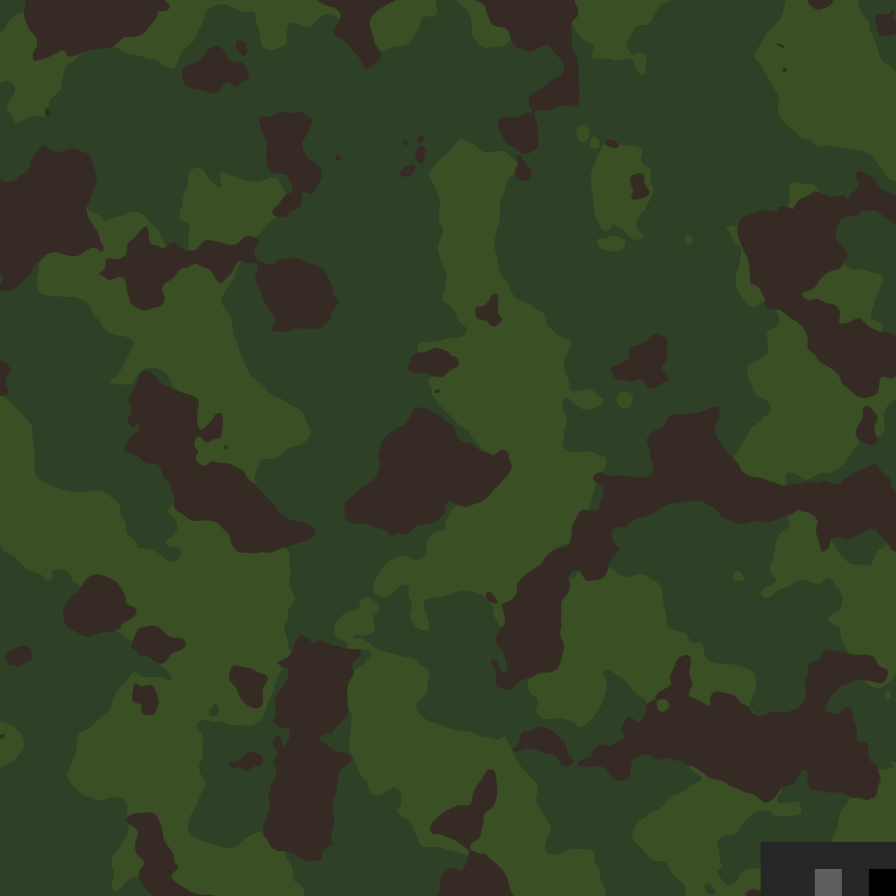
This pattern is drawn by a Shadertoy shader. Its source:

```glsl
// Woodland camouflage: ragged moss and bark patches on dark green, with a small corner panel.

// Colours
const vec3 FOREST = vec3(0.18, 0.25, 0.15);
const vec3 MOSS   = vec3(0.23, 0.31, 0.14);
const vec3 BARK   = vec3(0.21, 0.17, 0.14);
const vec3 PANEL  = vec3(0.15, 0.15, 0.15);
const vec3 SWATCH = vec3(0.37, 0.37, 0.37);

// Patch sizes (noise cells per canvas height) and coverage levels
const float MOSS_SCALE = 5.6;
const float BARK_SCALE = 7.0;
const float MOSS_LEVEL = 0.055;
const float BARK_LEVEL = 0.202;
const vec2  MOSS_SEED  = vec2(17.3, 41.7);
const vec2  BARK_SEED  = vec2(83.1, 29.4);

// Edge raggedness
const int   OCTAVES    = 4;
const float GAIN       = 0.45;
const float WARP_SCALE = 16.0;
const float WARP_SIZE  = 0.014;

// Corner panel, built from square cells
const float CELL       = 0.0302;
const vec2  PANEL_SIZE = vec2(5.0, 2.0);

vec2 hash22(vec2 p) {
    vec3 q = fract(p.xyx * vec3(0.1031, 0.1030, 0.0973));
    q += dot(q, q.yzx + 33.33);
    return fract((q.xx + q.yz) * q.zy);
}

// Slope of one lattice corner, evaluated at offset d from it
float cornerSlope(vec2 corner, vec2 d) {
    return dot(normalize(hash22(corner) * 2.0 - 1.0), d);
}

float gradientNoise(vec2 p) {
    vec2 i = floor(p), f = p - i;
    vec2 u = f * f * f * (f * (f * 6.0 - 15.0) + 10.0);
    vec2 e = vec2(1.0, 0.0);
    float low  = mix(cornerSlope(i, f), cornerSlope(i + e.xy, f - e.xy), u.x);
    float high = mix(cornerSlope(i + e.yx, f - e.yx), cornerSlope(i + e.xx, f - e.xx), u.x);
    return mix(low, high, u.y);
}

// Layered noise, turned between octaves to hide the lattice
float fbm(vec2 p) {
    const mat2 turn = mat2(0.8, 0.6, -0.6, 0.8);
    float sum = 0.0, amplitude = 1.0;
    for (int i = 0; i < OCTAVES; i++) {
        sum += amplitude * gradientNoise(p);
        p = turn * p * 2.0 + 11.7;
        amplitude *= GAIN;
    }
    return sum;
}

// Coverage of the region where v is positive, one pixel soft
float coverage(float v) {
    return clamp(v / max(fwidth(v), 1e-5) + 0.5, 0.0, 1.0);
}

// Coverage of an axis-aligned box from lo to hi
float box(vec2 p, vec2 lo, vec2 hi, float pixel) {
    vec2 inside = min(p - lo, hi - p);
    return clamp(min(inside.x, inside.y) / pixel + 0.5, 0.0, 1.0);
}

void mainImage(out vec4 fragColor, in vec2 fragCoord) {
    float pixel = 1.0 / iResolution.y;
    vec2 uv = fragCoord * pixel;

    // Small displacement roughens the outlines
    vec2 w = uv * WARP_SCALE;
    vec2 p = uv + WARP_SIZE * vec2(gradientNoise(w + 5.2), gradientNoise(w + 61.8));

    // Patches, bark on top of moss
    float moss = coverage(fbm(p * MOSS_SCALE + MOSS_SEED) - MOSS_LEVEL);
    float bark = coverage(fbm(p * BARK_SCALE + BARK_SEED) - BARK_LEVEL);
    vec3 color = mix(mix(FOREST, MOSS, moss), BARK, bark);

    // Panel in the lower right corner with a grey and a black square
    vec2 cell = (uv - vec2(iResolution.x * pixel, 0.0)) / CELL + vec2(PANEL_SIZE.x, 0.0);
    float cellPixel = pixel / CELL;
    color = mix(color, PANEL, box(cell, vec2(0.0), PANEL_SIZE + vec2(1.0, 0.0), cellPixel));
    color = mix(color, SWATCH, box(cell, vec2(2.0, -1.0), vec2(3.0, 1.0), cellPixel));
    color = mix(color, vec3(0.0), box(cell, vec2(4.0, -1.0), vec2(6.0, 1.0), cellPixel));

    fragColor = vec4(color, 1.0);
}
```
